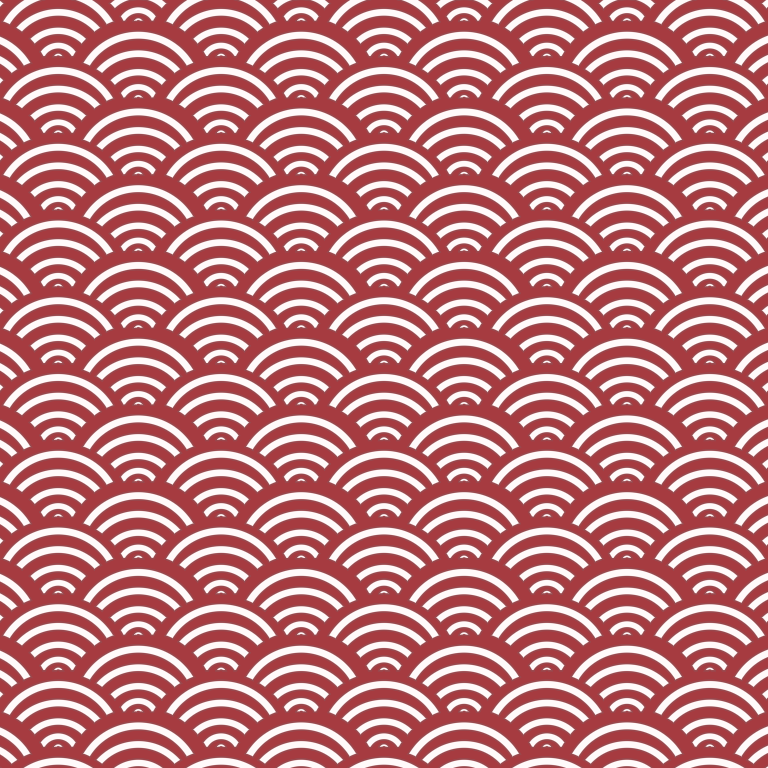
Write a Shadertoy shader that draws this pattern.

```glsl
// Red and white wave-scale pattern: staggered fans of concentric arcs.

const vec3 RED    = vec3(0.65, 0.23, 0.25);
const vec3 FRINGE = vec3(0.60, 0.28, 0.30);
const vec3 WHITE  = vec3(1.00, 0.98, 0.98);

const vec2  PERIOD      = vec2(0.2121, 0.09993); // spacing within one lattice
const vec2  ANCHOR_A    = vec2(0.5000, 0.6129);  // crest of one fan per lattice
const vec2  ANCHOR_B    = vec2(0.3922, 0.6589);
const float CREST_PAD   = 0.007;                 // room above a crest in its cell
const float FAN_RADIUS  = 0.0833;
const float CLIP_RADIUS = 0.0990;                // fan plus its plain border
const float FAN_FLOOR   = 0.0855;

// Each arc: depth of its top below the crest, outer radius, line width
const int ARC_COUNT = 5;
const vec3 ARCS[ARC_COUNT] = vec3[ARC_COUNT](
    vec3(0.0000, 0.0833, 0.0090),
    vec3(0.0243, 0.0729, 0.0087),
    vec3(0.0486, 0.0521, 0.0083),
    vec3(0.0682, 0.0278, 0.0075),
    vec3(0.0825, 0.0061, 0.0022));

// Distance to a circular line whose topmost point is at (0, -depth)
float ringDistance(vec2 p, float depth, float radius, float width) {
    float fromCentre = length(p + vec2(0.0, depth + radius));
    return abs(fromCentre - radius + 0.5 * width) - 0.5 * width;
}

// Distance to one fan, with its crest at the origin
float fanDistance(vec2 p) {
    float d = 1.0;
    for (int i = 0; i < ARC_COUNT; i++) {
        d = min(d, ringDistance(p, ARCS[i].x, ARCS[i].y, ARCS[i].z));
    }
    // Cut away the area covered by the neighbouring scales
    vec2 neighbour = vec2(0.5 * PERIOD.x, -0.5 * PERIOD.y - FAN_RADIUS);
    float sideCut = CLIP_RADIUS - length(vec2(abs(p.x), p.y) - neighbour);
    float floorCut = -p.y - FAN_FLOOR;
    return max(d, max(sideCut, floorCut));
}

// Distance to the nearest fan of a repeating lattice
float latticeDistance(vec2 p, vec2 anchor) {
    vec2 pad = vec2(0.5 * PERIOD.x, PERIOD.y - CREST_PAD);
    vec2 local = mod(p - anchor + pad, PERIOD) - pad;
    return fanDistance(local);
}

void mainImage(out vec4 fragColor, in vec2 fragCoord) {
    vec2 p = fragCoord / iResolution.y;
    float pixel = 1.0 / iResolution.y;

    float d = min(latticeDistance(p, ANCHOR_A), latticeDistance(p, ANCHOR_B));

    // Red ground, faint dull fringe, then the white lines
    vec3 color = mix(FRINGE, RED, smoothstep(0.0017, 0.0027, d));
    color = mix(WHITE, color, smoothstep(-0.7 * pixel, 0.7 * pixel, d));

    fragColor = vec4(color, 1.0);
}
```
